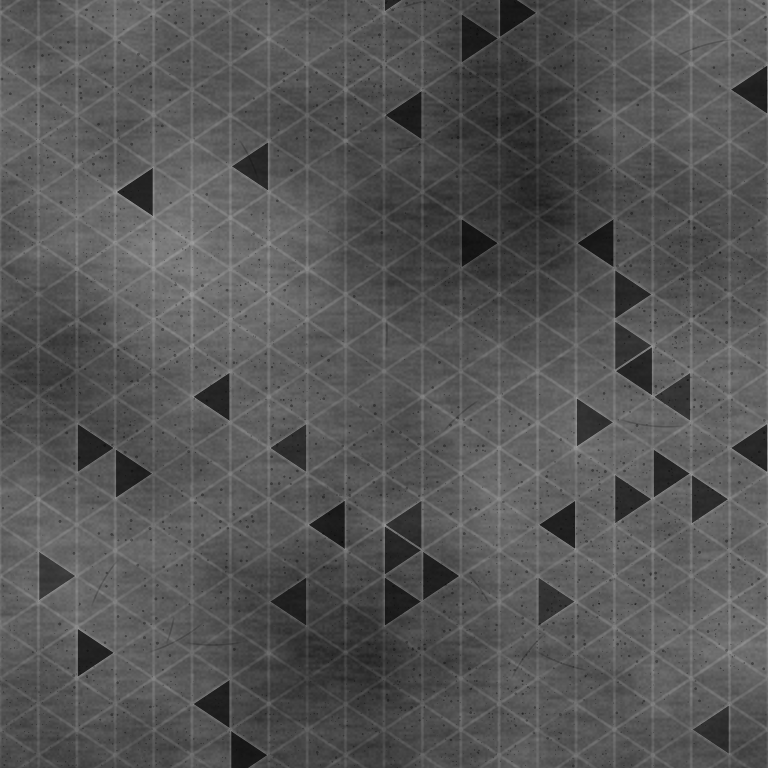
Reproduce this pattern procedurally as a WebGL 1 fragment shader.

```glsl
precision highp float;
// Worn grey concrete ruled into a triangle lattice, with scattered dark triangles.

uniform vec2 u_resolution;

const float COLUMNS = 20.0;
const float ROWS = 15.0;
const float ROW_SHIFT = 0.25;
const float DARK_SHARE = 0.075;
const float FILL_INSET = 0.0013;
const float LINE_RADIUS = 0.0027;
const int SCRATCHES = 14;

float hash(vec2 p) {
  return fract(sin(dot(p, vec2(127.1, 311.7))) * 43758.5453);
}

float noise(vec2 p) {
  vec2 i = floor(p);
  vec2 f = fract(p);
  f = f * f * (3.0 - 2.0 * f);
  float low = mix(hash(i), hash(i + vec2(1.0, 0.0)), f.x);
  float high = mix(hash(i + vec2(0.0, 1.0)), hash(i + vec2(1.0, 1.0)), f.x);
  return mix(low, high, f.y);
}

// Layered noise centred on zero
float fbm(vec2 p) {
  float sum = 0.0;
  float amplitude = 0.5;
  for (int i = 0; i < 5; i++) {
    sum += amplitude * (noise(p) - 0.5);
    p = mat2(1.6, 1.2, -1.2, 1.6) * p + 7.3;
    amplitude *= 0.55;
  }
  return sum;
}

// Broad soft patch of tone
float patchTone(vec2 p, vec2 center, float radius) {
  vec2 d = (p - center) / radius;
  return exp(-dot(d, d));
}

float cloudTone(vec2 p) {
  vec2 q = p + 0.12 * vec2(fbm(p * 5.0), fbm(p * 5.0 + 31.0));
  float light = patchTone(q, vec2(0.24, 0.73), 0.16)
              + patchTone(q, vec2(0.84, 0.47), 0.16)
              + patchTone(q, vec2(0.08, 0.29), 0.15);
  float dark = patchTone(q, vec2(0.65, 0.79), 0.17)
             + patchTone(q, vec2(0.11, 0.51), 0.12)
             + patchTone(q, vec2(0.41, 0.17), 0.16);
  return 0.09 * light - 0.12 * dark + 0.24 * fbm(p * 6.0);
}

// Horizontal smears and fine grain
float grainTone(vec2 p) {
  float smear = noise(p * vec2(22.0, 130.0)) + noise(p * vec2(60.0, 240.0)) - 1.0;
  float grain = noise(p * 330.0) - 0.5;
  return 0.045 * smear + 0.05 * grain;
}

// Small pits, clustered by noise
float pits(vec2 p, float scale, float px) {
  vec2 cell = floor(p * scale);
  vec2 jitter = vec2(hash(cell + 3.1), hash(cell + 8.7));
  float radius = mix(0.08, 0.24, hash(cell + 5.3)) / scale;
  float d = length(p - (cell + 0.3 + 0.4 * jitter) / scale);
  float share = 0.16 * smoothstep(0.35, 0.75, noise(p * 7.0 + 4.0));
  float present = step(hash(cell), share);
  return present * (1.0 - smoothstep(radius - px * 0.5, radius + px * 0.5, d));
}

// Slightly bowed hairline scratches
float scratches(vec2 p, float px) {
  float sum = 0.0;
  for (int i = 0; i < SCRATCHES; i++) {
    vec2 seed = vec2(float(i), 17.0);
    vec2 d = p - vec2(hash(seed), hash(seed + 2.0));
    float angle = 6.2832 * hash(seed + 4.0);
    float along = dot(d, vec2(cos(angle), sin(angle)));
    float across = dot(d, vec2(-sin(angle), cos(angle))) + 2.5 * along * along;
    float halfLength = mix(0.015, 0.05, hash(seed + 6.0));
    float ends = 1.0 - smoothstep(0.5 * halfLength, halfLength, abs(along));
    sum += ends * (1.0 - smoothstep(0.0003, 0.0005 + px, abs(across)));
  }
  return min(sum, 1.0);
}

// Distance to the nearest whole number along each axis
vec3 nearestLine(vec3 axes) {
  return abs(fract(axes + 0.5) - 0.5);
}

void main() {
  vec2 p = gl_FragCoord.xy / u_resolution;
  float px = 1.0 / min(u_resolution.x, u_resolution.y);

  // Three line families: uprights and two diagonals
  float x = p.x * COLUMNS;
  float y = p.y * ROWS + ROW_SHIFT;
  vec3 axes = vec3(x, y - 0.5 * x, y + 0.5 * x);
  float diagonalScale = length(vec2(0.5 * COLUMNS, ROWS));
  vec3 d = nearestLine(axes) / vec3(COLUMNS, diagonalScale, diagonalScale);
  float edge = min(d.x, min(d.y, d.z));

  // Random triangles are filled
  vec3 id = floor(axes);
  vec2 key = id.xy + id.z * vec2(5.0, 13.0);
  float chosen = step(hash(key + 2.3), DARK_SHARE);
  float fill = chosen * smoothstep(FILL_INSET - 0.5 * px, FILL_INSET + 0.5 * px, edge);

  float tone = 0.345 + cloudTone(p) + grainTone(p);
  tone *= 1.0 - 0.35 * pits(p, 120.0, px) - 0.3 * pits(p + 0.37, 210.0, px);
  tone *= 1.0 - 0.2 * scratches(p, px);
  tone *= mix(1.0, mix(0.32, 0.56, hash(key + 9.1)), fill);

  // Worn pale lines, brighter at crossings and beside fills
  vec3 lines = 1.0 - smoothstep(vec3(0.0003), vec3(LINE_RADIUS + 0.3 * px), d);
  float wear = mix(0.55, 1.1, noise(p * 18.0)) + 0.4 * chosen;
  tone += 0.085 * wear * min(dot(lines, vec3(1.0)), 1.6) * (1.0 - fill);

  gl_FragColor = vec4(vec3(clamp(tone, 0.04, 0.7)), 1.0);
}
```
